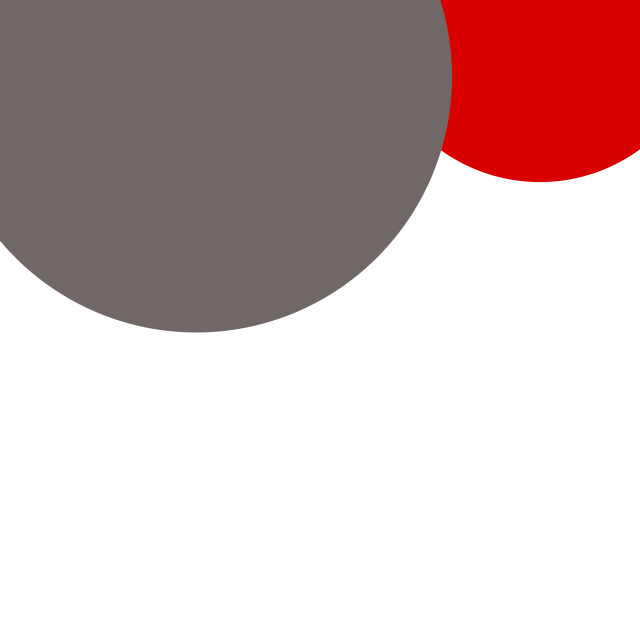
Write a Shadertoy shader that draws this background.

```glsl
// Two large flat discs, grey over red, cropped by the top of a white canvas.

const vec3 WHITE = vec3(1.0);
const vec3 RED   = vec3(0.85, 0.0, 0.0);
const vec3 GREY  = vec3(0.44, 0.405, 0.405);

// Signed distance to a circle, negative inside.
float circleDistance(vec2 point, vec2 center, float radius) {
    return length(point - center) - radius;
}

// Lays a flat colour over the base wherever the distance is negative.
vec3 paint(vec3 base, vec3 color, float dist, float pixel) {
    float coverage = clamp(0.5 - dist / pixel, 0.0, 1.0);
    return mix(base, color, coverage);
}

void mainImage(out vec4 fragColor, in vec2 fragCoord) {
    vec2 uv = fragCoord / iResolution.y;
    float pixel = 1.0 / iResolution.y;

    // Red disc behind
    float redDisc = circleDistance(uv, vec2(0.8435, 0.980), 0.2645);
    vec3 color = paint(WHITE, RED, redDisc, pixel);

    // Grey disc in front
    float greyDisc = circleDistance(uv, vec2(0.3066, 0.8802), 0.3997);
    color = paint(color, GREY, greyDisc, pixel);

    fragColor = vec4(color, 1.0);
}
```
